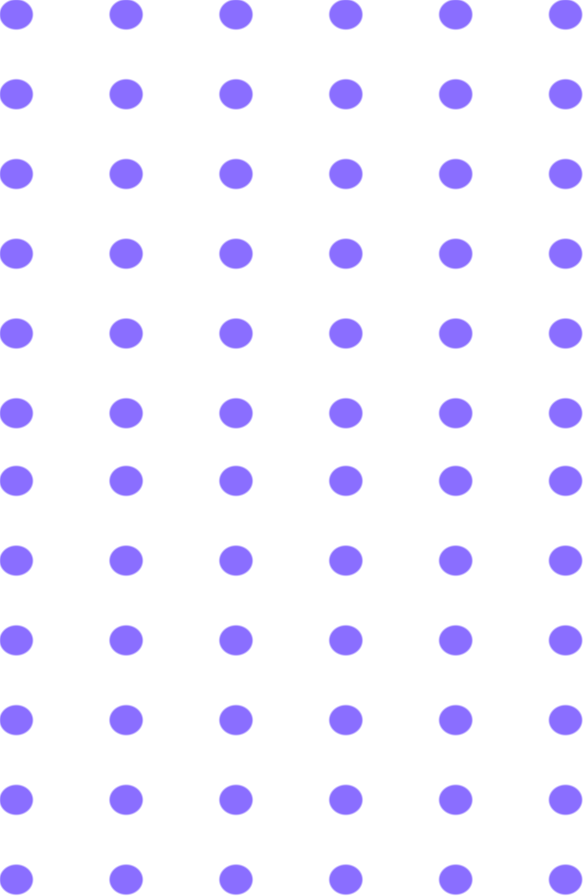
Write a WebGL 2 fragment shader that draws this pattern.

```glsl
#version 300 es
precision highp float;

// Violet oval dots on white: two stacked blocks of 6 x 6 dots each.
// Each pixel picks its block, snaps to the nearest dot centre and
// shades an antialiased ellipse from an approximate signed distance.

uniform vec2 u_resolution;
out vec4 fragColor;

const vec3 PAPER_COLOR = vec3(1.0);
const vec3 DOT_COLOR = vec3(0.54, 0.43, 1.0);

// Lengths are fractions of the canvas width (x) and height (y).
const vec2 DOT_COUNT = vec2(6.0, 6.0);         // dots per block
const vec2 DOT_PITCH = vec2(0.1881, 0.0890);   // spacing of dot centres
const vec2 DOT_RADIUS = vec2(0.0284, 0.0167);  // half width, half height
const vec2 LOWER_ORIGIN = vec2(0.0279, 0.0183); // first centre, lower block
const vec2 UPPER_ORIGIN = vec2(0.0279, 0.5388); // first centre, upper block
const float BLOCK_SPLIT = 0.5012;              // height where blocks meet
const float EDGE_SOFTNESS = 0.0015;            // half width of the soft rim

// Offset from the nearest centre in a finite grid of dots.
vec2 nearestDotOffset(vec2 p, vec2 origin) {
    vec2 cell = floor((p - origin) / DOT_PITCH + 0.5);
    cell = clamp(cell, vec2(0.0), DOT_COUNT - 1.0);
    return p - origin - cell * DOT_PITCH;
}

// First-order distance to an ellipse: implicit value over its gradient.
float ellipseDistance(vec2 p, vec2 radius) {
    float k = length(p / radius);
    float slope = length(p / (radius * radius));
    return k * (k - 1.0) / max(slope, 0.0001);
}

void main() {
    vec2 uv = gl_FragCoord.xy / u_resolution;

    // Block and nearest dot
    vec2 origin = uv.y < BLOCK_SPLIT ? LOWER_ORIGIN : UPPER_ORIGIN;
    vec2 offset = nearestDotOffset(uv, origin);

    // Measure in units of canvas height so the rim is even all around
    vec2 toHeight = vec2(u_resolution.x / u_resolution.y, 1.0);
    float dist = ellipseDistance(offset * toHeight, DOT_RADIUS * toHeight);

    // Soft rim, never thinner than a pixel
    float soft = max(EDGE_SOFTNESS, 0.7 / u_resolution.y);
    float coverage = 1.0 - smoothstep(-soft, soft, dist);

    fragColor = vec4(mix(PAPER_COLOR, DOT_COLOR, coverage), 1.0);
}
```
